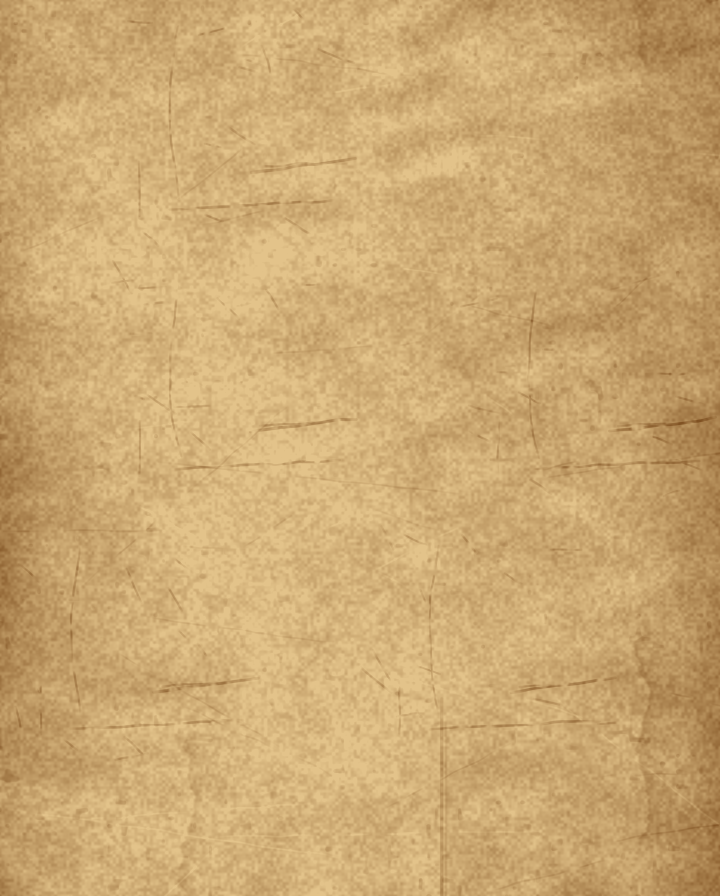
Write a Shadertoy shader that draws this texture.

```glsl
#define DARK_TAN vec3(0.65, 0.49, 0.29)
#define PALE_TAN vec3(0.85, 0.72, 0.50)
#define BASE_TONE 0.88
#define BLOTCH 0.95
#define WRINKLE 0.34
#define GRAIN 0.50
#define EDGE_SHADE 0.85
#define STAIN 0.42
#define SCRATCH 0.75
#define HAIR_COUNT 44
#define MOTIF_COUNT 5
#define TICK_COUNT 12

float hash(vec2 p) {
    vec3 q = fract(p.xyx * 0.1031);
    q += dot(q, q.yzx + 33.33);
    return fract((q.x + q.y) * q.z);
}

float noise(vec2 p) {
    vec2 i = floor(p), f = fract(p);
    f = f * f * (3.0 - 2.0 * f);
    return mix(mix(hash(i), hash(i + vec2(1, 0)), f.x),
               mix(hash(i + vec2(0, 1)), hash(i + vec2(1, 1)), f.x), f.y);
}

float fbm(vec2 p) {
    float sum = 0.0, amp = 0.5;
    for (int i = 0; i < 5; i++) {
        sum += amp * noise(p);
        p = mat2(0.8, 0.6, -0.6, 0.8) * p * 2.03 + 17.0;
        amp *= 0.5;
    }
    return sum;
}

// Coverage of a thin line from a to b, tapered at both ends
float stroke(vec2 p, vec2 a, vec2 b, float width) {
    vec2 ab = b - a;
    float h = clamp(dot(p - a, ab) / dot(ab, ab), 0.0, 1.0);
    float d = length(p - a - ab * h);
    float px = 1.0 / iResolution.y;
    float taper = smoothstep(0.0, 0.15, h) * smoothstep(1.0, 0.85, h);
    return (1.0 - smoothstep(width - 0.5 * px, width + px, d)) * mix(0.4, 1.0, taper);
}

// One group of scratches: a bowed upright, slanted pairs and loose ticks
float scratchMotif(vec2 p, float seed) {
    if (abs(p.x - 0.06) > 0.24 || abs(p.y) > 0.22) return 0.0;
    vec2 bow = p - vec2(0.14 * p.y * p.y * 8.0 - 0.02 * p.y, 0.0);
    float s = 0.75 * stroke(bow, vec2(0.0, 0.10), vec2(0.0, -0.09), 0.0009);
    s = max(s, stroke(p, vec2(0.09, -0.062), vec2(0.207, -0.047), 0.0013));
    s = max(s, 0.8 * stroke(p, vec2(0.10, -0.056), vec2(0.16, -0.052), 0.0009));
    s = max(s, 0.9 * stroke(p, vec2(0.0, -0.104), vec2(0.19, -0.094), 0.0011));
    s = max(s, 0.7 * stroke(p, vec2(-0.034, -0.05), vec2(-0.034, -0.11), 0.0009));
    for (int i = 0; i < TICK_COUNT; i++) {
        vec2 id = vec2(float(i), seed);
        vec2 c = vec2(hash(id + 3.1), hash(id + 7.7)) * vec2(0.26, 0.28) - vec2(0.06, 0.15);
        float angle = mix(-1.3, 0.3, hash(id + 11.3));
        vec2 arm = vec2(cos(angle), sin(angle)) * mix(0.006, 0.022, hash(id + 19.9));
        s = max(s, 0.65 * stroke(p, c - arm, c + arm, 0.0009));
    }
    return s;
}

// Long faint hairlines; positive is dark, negative is pale
float hairlines(vec2 p, float width) {
    float s = 0.0;
    for (int i = 0; i < HAIR_COUNT; i++) {
        vec2 id = vec2(float(i), 41.0);
        vec2 c = vec2(hash(id) * width, hash(id + 5.3));
        float angle = mix(-0.65, 0.85, hash(id + 9.1));
        float reach = mix(0.03, 0.20, pow(hash(id + 13.7), 2.0));
        vec2 arm = reach * vec2(cos(angle), sin(angle));
        s += stroke(p, c - arm, c + arm, 0.0007) * (hash(id + 23.0) < 0.55 ? 0.24 : -0.2);
    }
    return s;
}

// Ragged water mark, sharp on its left and fading to the right
float waterMark(vec2 p, float x, float low, float high) {
    float ragged = 0.045 * (fbm(vec2(p.y * 22.0, x * 50.0)) - 0.5);
    float e = p.x - x - ragged;
    float span = smoothstep(low - 0.04, low + 0.02, p.y) * smoothstep(high + 0.04, high - 0.05, p.y);
    return smoothstep(-0.003, 0.002, e) * (0.7 * exp(-abs(e) * 110.0) + 0.45 * exp(-abs(e) * 18.0)) * span;
}

void mainImage(out vec4 fragColor, in vec2 fragCoord) {
    vec2 p = fragCoord / iResolution.y;
    float width = iResolution.x / iResolution.y;

    // Broad blotches and mottling
    float broad = fbm(p * 3.2 + 4.0), mottle = fbm(p * vec2(17.0, 21.0));
    float tone = BASE_TONE + BLOTCH * (broad - 0.48) + 0.75 * (mottle - 0.48);

    // Soft slanted wrinkles, strongest toward the upper right
    vec2 q = mat2(0.97, -0.24, 0.24, 0.97) * p * vec2(7.0, 34.0) + 2.5 * broad;
    float relief = noise(q) - noise(q + vec2(0.1, 0.5));
    tone += WRINKLE * relief * mix(0.35, 1.0, smoothstep(0.5, 1.4, p.x + p.y));

    // Worn, darker borders
    float wobble = 0.5 + fbm(p * 6.0 + 31.0);
    float shade = exp(-p.x / 0.055) + 1.05 * exp(-(width - p.x) / 0.075);
    shade += 0.35 * exp(-(1.0 - p.y) / 0.06) + 0.15 * exp(-p.y / 0.06);
    tone -= EDGE_SHADE * shade * wobble * 0.75;

    // Water marks and a straight double crease at the foot
    float marks = waterMark(p, 0.715, 0.06, 0.31) + 0.8 * waterMark(p, 0.21, 0.0, 0.2);
    marks += 0.7 * waterMark(p, 0.715, 0.93, 1.05);
    float crease = stroke(p, vec2(0.493, -0.05), vec2(0.493, 0.22), 0.0015);
    crease += 0.5 * stroke(p, vec2(0.498, -0.05), vec2(0.498, 0.20), 0.0010);
    tone -= STAIN * (marks + crease * mix(0.7, 1.3, noise(p * 60.0)));

    // Scratch groups in staggered rows, broken up by noise
    vec2 rough = p + 0.003 * (vec2(noise(p * 45.0), noise(p * 45.0 + 9.0)) - 0.5);
    float scratches = 0.0;
    for (int i = 0; i < MOTIF_COUNT; i++) {
        float row = floor(float(i + 1) / 2.0), col = 2.0 * row - float(i);
        vec2 center = vec2(0.19 - 0.055 * row * (row - 1.0) + 0.40 * col, 0.87 - 0.29 * row);
        scratches = max(scratches, scratchMotif(rough - center, float(i) * 3.0));
    }
    tone -= SCRATCH * scratches * smoothstep(0.1, 0.65, noise(p * 130.0 + 5.0));
    tone -= hairlines(rough, width) * smoothstep(0.2, 0.6, noise(p * 50.0));

    // Paper grain and dark specks
    tone += GRAIN * (noise(p * 290.0) - 0.5) + 0.6 * GRAIN * (noise(p * 150.0 + 8.0) - 0.5);
    tone -= 0.35 * smoothstep(0.78, 0.95, noise(p * 115.0 + 60.0)) * smoothstep(0.4, 0.65, mottle);

    fragColor = vec4(mix(DARK_TAN, PALE_TAN, clamp(tone, -0.75, 1.2)), 1.0);
}
```
